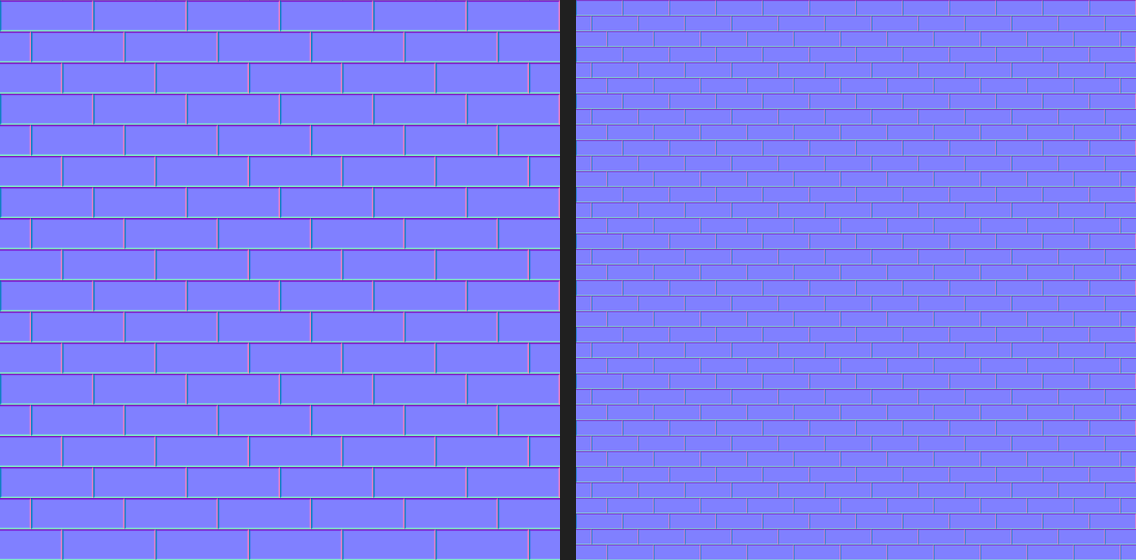
Left: one tile. Right: repeated 2 by 2.
Give the GLSL for this texture map, as a Shadertoy shader.

```glsl
// Tangent-space normal map of a brick wall laid in third-offset running bond.
#define COLUMNS 6.0
#define ROWS 18.0
#define BOND_STEPS 3.0        // rows before the stagger repeats; divides ROWS
#define BEVEL_WIDTH 0.0031    // half of a joint, in canvas units
#define BEVEL_SLOPE 2.0       // steepness at the middle of a joint
#define CORNER_RADIUS 0.0025
#define JOINT_DROP 0.0006     // lowers the horizontal joints slightly
#define SAMPLES 4             // antialiasing samples per axis

// Position relative to the centre of the enclosing brick, in canvas units.
vec2 brickPosition(vec2 uv) {
    float fromTop = (1.0 - uv.y - JOINT_DROP) * ROWS;
    float stagger = mod(floor(fromTop), BOND_STEPS) / BOND_STEPS;
    float along = uv.x * COLUMNS - stagger;
    return vec2((fract(along) - 0.5) / COLUMNS, (0.5 - fract(fromTop)) / ROWS);
}

// Rounded-box distance in x, outward direction in yz.
vec3 brickEdge(vec2 p) {
    vec2 q = abs(p) - 0.5 / vec2(COLUMNS, ROWS) + CORNER_RADIUS;
    vec2 outside = max(q, 0.0);
    float dist = length(outside) + min(max(q.x, q.y), 0.0) - CORNER_RADIUS;
    vec2 axis = q.x > q.y ? vec2(1.0, 0.0) : vec2(0.0, 1.0);
    vec2 dir = min(q.x, q.y) > 0.0 ? normalize(q) : axis;
    return vec3(dist, dir * sign(p));
}

// Flat face with a bevel that steepens toward the joint; green points down.
vec3 surfaceNormal(vec2 uv) {
    vec3 edge = brickEdge(brickPosition(uv));
    float depth = clamp(-edge.x / BEVEL_WIDTH, 0.0, 1.0);
    float slope = BEVEL_SLOPE * (1.0 - depth * depth);
    return normalize(vec3(edge.y * slope, -edge.z * slope, 1.0));
}

void mainImage(out vec4 fragColor, in vec2 fragCoord) {
    // Box-filter the normals over the pixel footprint
    vec3 normalSum = vec3(0.0);
    for (int j = 0; j < SAMPLES; j++) {
        for (int i = 0; i < SAMPLES; i++) {
            vec2 offset = (vec2(i, j) + 0.5) / float(SAMPLES) - 0.5;
            normalSum += surfaceNormal((fragCoord + offset) / iResolution.xy);
        }
    }
    vec3 normal = normalSum / float(SAMPLES * SAMPLES);

    // Pack from -1..1 into 0..1
    fragColor = vec4(normal * 0.5 + 0.5, 1.0);
}
```
